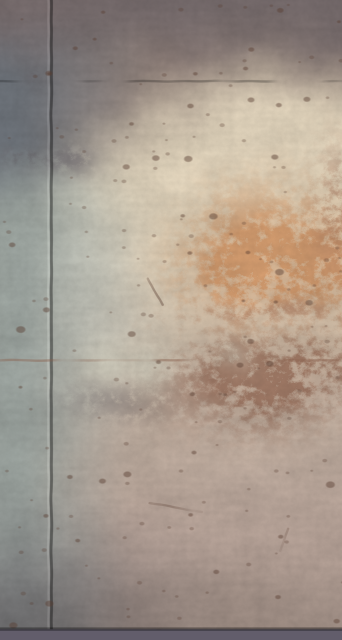
Reproduce this texture procedurally as a Shadertoy shader.

```glsl
// Weathered concrete wall with a warm light pool, rust stains, panel seams and a dark skirting.
#define CREAM vec3(0.835, 0.785, 0.695)
#define PINK vec3(0.685, 0.610, 0.570)
#define COOL vec3(0.570, 0.605, 0.590)
#define SHADOW vec3(0.385, 0.365, 0.385)
#define ORANGE vec3(0.770, 0.540, 0.360)
#define BROWN vec3(0.530, 0.365, 0.290)
#define SEAM_X 0.150
#define JOINT_HIGH 0.873
#define JOINT_LOW 0.437
#define FLOOR_Y 0.017
#define GRAIN 0.085

float hash(vec2 p) {
    vec3 q = fract(p.xyx * 0.1031);
    q += dot(q, q.yzx + 33.33);
    return fract((q.x + q.y) * q.z);
}

vec2 gradient(vec2 cell) {
    float angle = 6.2832 * hash(cell);
    return vec2(cos(angle), sin(angle));
}

// Gradient noise, roughly -0.7 to 0.7
float noise(vec2 p) {
    vec2 i = floor(p), f = fract(p), e = vec2(1, 0);
    vec2 u = f * f * f * (f * (f * 6.0 - 15.0) + 10.0);
    float low = mix(dot(gradient(i), f), dot(gradient(i + e), f - e), u.x);
    float high = mix(dot(gradient(i + e.yx), f - e.yx), dot(gradient(i + 1.0), f - 1.0), u.x);
    return mix(low, high, u.y);
}

float fbm(vec2 p) {
    float sum = 0.0, amp = 0.6;
    for (int i = 0; i < 5; i++) {
        sum += amp * noise(p);
        p = mat2(1.6, 1.2, -1.2, 1.6) * p + 17.3;
        amp *= 0.55;
    }
    return sum;
}

float blob(vec2 p, vec2 center, vec2 radius) {
    vec2 d = (p - center) / radius;
    return exp(-dot(d, d));
}

// Soft-edged line of the given half width
float stroke(float d, float width, float px) {
    return 1.0 - smoothstep(width, width + 1.5 * px, abs(d));
}

float segment(vec2 p, vec2 a, vec2 b) {
    vec2 ab = b - a;
    return length(p - a - ab * clamp(dot(p - a, ab) / dot(ab, ab), 0.0, 1.0));
}

// One pit at most in each cell
float pits(vec2 p, float scale, float density, float px) {
    vec2 cell = floor(p * scale);
    vec2 spot = 0.25 + 0.5 * vec2(hash(cell + 3.1), hash(cell + 8.7));
    float radius = mix(0.03, 0.11, hash(cell + 5.9));
    float d = length((fract(p * scale) - spot) * vec2(0.8, 1.1)) - radius;
    return step(hash(cell), density) * (1.0 - smoothstep(-0.02, 1.5 * px * scale, d));
}

// Broad wash of light and shade
vec3 wash(vec2 uv) {
    vec3 col = mix(PINK, CREAM, smoothstep(0.12, 0.70, uv.y));
    col = mix(col, COOL, 0.95 * smoothstep(0.42, 0.04, uv.x) * smoothstep(0.95, 0.70, uv.y));
    col = mix(col, COOL + 0.13, 0.45 * blob(uv, vec2(0.27, 0.55), vec2(0.18, 0.17)));
    float edge = mix(0.70, 0.865, smoothstep(-0.05, 0.80, uv.x));
    float shade = smoothstep(edge - 0.07, edge + 0.09, uv.y);
    vec3 dusk = mix(SHADOW + vec3(0.0, 0.045, 0.06), SHADOW + vec3(0.13, 0.09, 0.05), smoothstep(0.0, 0.5, uv.x));
    dusk = mix(dusk, SHADOW + vec3(0.03, 0.01, 0.0), smoothstep(0.86, 1.0, uv.y));
    col = mix(col, dusk, 0.93 * shade);
    col = mix(col, CREAM + 0.025, 0.65 * blob(uv, vec2(0.68, 0.77), vec2(0.36, 0.07)));
    float corner = smoothstep(0.26, 0.0, uv.y) * smoothstep(0.75, 0.0, uv.x);
    return mix(col, SHADOW + 0.04, 0.65 * corner) * mix(0.86, 1.0, smoothstep(0.0, 0.16, uv.y));
}

vec3 stains(vec3 col, vec2 uv, vec2 p) {
    float cloud = fbm(p * 9.0), speck = fbm(p * vec2(55.0, 65.0));
    float worn = smoothstep(-0.35, 0.35, speck + cloud);
    float amber = blob(uv, vec2(0.92, 0.59), vec2(0.26, 0.09)) + 0.6 * blob(uv, vec2(0.69, 0.58), vec2(0.15, 0.09));
    col = mix(col, ORANGE, clamp(amber * (0.35 + 0.75 * worn), 0.0, 0.85));
    float rust = blob(uv, vec2(0.75, 0.405), vec2(0.27, 0.065)) + 0.4 * blob(uv, vec2(0.96, 0.45), vec2(0.12, 0.06));
    rust *= smoothstep(0.49, 0.46, uv.y + 0.03 * cloud);
    col = mix(col, BROWN, clamp(rust * (0.2 + 0.8 * worn), 0.0, 0.75));
    float grime = blob(uv, vec2(0.80, 0.505), vec2(0.28, 0.018)) + blob(uv, vec2(0.99, 0.68), vec2(0.07, 0.09));
    col = mix(col, BROWN + 0.07, 0.5 * grime * worn);
    float soot = blob(uv, vec2(0.07, 0.755), vec2(0.07, 0.02)) + blob(uv, vec2(0.21, 0.755), vec2(0.07, 0.025));
    soot += 0.6 * blob(uv, vec2(0.34, 0.375), vec2(0.15, 0.035)) + 0.7 * blob(uv, vec2(0.11, 0.88), vec2(0.03, 0.02));
    col = mix(col, SHADOW, 0.55 * min(soot, 1.0) * worn);
    // Pale rounded patches along the lower joint
    float pale = blob(uv, vec2(0.30, 0.435), vec2(0.07, 0.035)) + blob(uv, vec2(0.43, 0.432), vec2(0.075, 0.04));
    pale += 0.6 * blob(uv, vec2(0.68, 0.432), vec2(0.06, 0.022));
    return mix(col, CREAM - vec3(0.05, 0.01, -0.02), 0.7 * min(pale, 1.0));
}

void mainImage(out vec4 fragColor, in vec2 fragCoord) {
    vec2 uv = fragCoord / iResolution.xy, p = fragCoord / iResolution.y;
    float px = 1.0 / iResolution.y, aspect = iResolution.x * px;
    vec2 warp = vec2(fbm(p * 6.0), fbm(p * 6.0 + 40.0));
    vec3 col = stains(wash(uv + 0.05 * warp), uv + 0.035 * warp, p);
    // Mottling, trowel streaks and fine grain
    float mottle = fbm(p * vec2(11.0, 16.0) + 5.0);
    float streak = noise(p * vec2(14.0, 120.0)) + 0.6 * noise(p * vec2(90.0, 9.0));
    col *= 1.0 + GRAIN * (1.1 * mottle + 0.35 * streak + 0.6 * fbm(p * 90.0));
    // Panel seams, each with a lit lip
    float wobble = 0.0015 * noise(p * 25.0), seam = (uv.x - SEAM_X) * aspect + wobble;
    col *= 1.0 - 0.38 * stroke(seam, 0.0012, px);
    col += 0.07 * stroke(seam + 0.004, 0.001, px);
    float fade = smoothstep(-0.4, 0.3, noise(p * vec2(18.0, 3.0)));
    col *= 1.0 - 0.25 * fade * stroke(uv.y - JOINT_HIGH + wobble, 0.0007, px);
    col = mix(col, BROWN, 0.45 * fade * stroke(uv.y - JOINT_LOW + wobble, 0.0007, px));
    // Pits and scratches
    float marks = 0.45 * pits(p, 22.0, 0.25, px) + 0.3 * pits(p + 4.0, 48.0, 0.12, px);
    vec2 s = p + 0.006 * warp;
    float scratch = min(segment(s, vec2(0.450, 0.175), vec2(0.439, 0.140)), segment(s, vec2(0.235, 0.215), vec2(0.315, 0.202)));
    scratch = min(scratch, segment(s, vec2(0.232, 0.565), vec2(0.255, 0.525)));
    marks += 0.4 * stroke(scratch, 0.0007, px) * fade;
    col = mix(col, BROWN * 0.65, min(marks, 0.7));
    // Skirting
    float skirting = 1.0 - smoothstep(FLOOR_Y - px, FLOOR_Y + px, uv.y);
    col = mix(col, SHADOW + vec3(0.0, 0.0, 0.035), skirting);
    col *= 1.0 - 0.35 * stroke(uv.y - FLOOR_Y, 0.0015, px);
    fragColor = vec4(clamp(col, 0.0, 1.0), 1.0);
}
```
